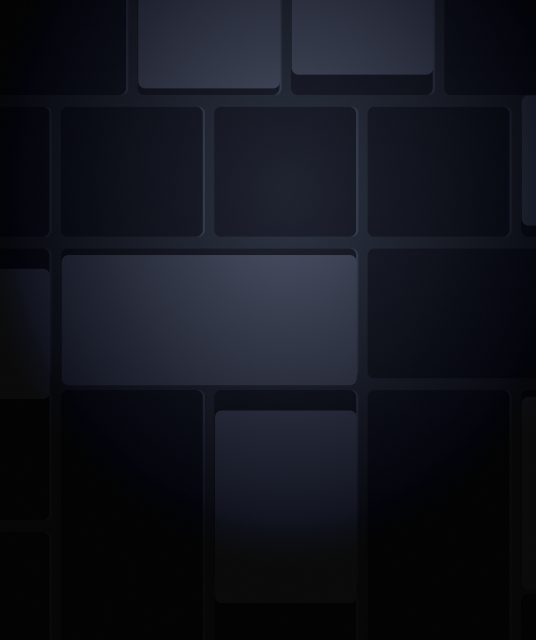
A Shadertoy shader for this background:

```glsl
#define PITCH vec2(0.2396, 0.2214)
#define ORIGIN vec2(0.0872, 0.1576)
#define HALF_GAP 0.009
#define CORNER 0.011
#define RIM_WIDTH 0.0035
#define SHALLOW 0.0105
#define DEEP 0.032
#define TALL 1.44
#define GLOW_CENTER vec2(0.449, 0.30)
#define GLOW_RADIUS vec2(0.482, 0.58)
#define GRAIN 0.006

float hash(vec2 p) {
    vec3 q = fract(vec3(p.xyx) * 0.1031);
    q += dot(q, q.yzx + 33.33);
    return fract((q.x + q.y) * q.z);
}

float roundedBox(vec2 p, vec2 halfSize) {
    vec2 q = abs(p) - halfSize + CORNER;
    return length(max(q, 0.0)) + min(max(q.x, q.y), 0.0) - CORNER;
}

// Start and span of a tile in cells; false where a neighbour covers it
bool tileAt(int col, int row, out vec2 start, out vec2 span) {
    bool odd = (col & 1) == 1;
    start = vec2(col, row);
    span = vec2(1.0);
    if (row == -1) start.x += 0.5;
    if (col < 0) return true;
    if (row == 1) {
        span.x = 2.0;
        return !odd;
    }
    if (row == 2) span.y = odd ? TALL : 2.0;
    if (row == 3) {
        start.y = 2.0 + TALL;
        return odd;
    }
    return true;
}

// Downward slide of the key on a tile; zero means an empty well
float keySlide(int col, int row) {
    if (row == -1) return col == 0 ? -SHALLOW : col == 1 ? -DEEP : 0.0;
    if (row == 0) return col == 3 ? -0.55 * DEEP : 0.0;
    if (row == 1) return col == -1 ? DEEP : col == 0 ? SHALLOW : 0.0;
    if (row == 2) return col == 1 ? DEEP : col == 3 ? SHALLOW : 0.0;
    return 0.0;
}

// Light falls from the centre through a blue edge to near black
vec3 falloff(vec3 center, vec3 edge, vec3 outer, float d) {
    vec3 lit = mix(center, edge, min(d / 0.92, 1.0));
    return mix(lit, outer, smoothstep(0.86, 1.02, d));
}

float coverage(float dist) {
    return clamp(0.5 - dist * iResolution.y, 0.0, 1.0);
}

void mainImage(out vec4 fragColor, in vec2 fragCoord) {
    vec2 p = vec2(fragCoord.x, iResolution.y - fragCoord.y) / iResolution.y;

    // Nearest well, rim and key
    float well = 1.0, rim = 1.0, key = 1.0;
    for (int row = -1; row <= 3; row++) {
        for (int col = -1; col <= 3; col++) {
            vec2 start, span;
            if (!tileAt(col, row, start, span)) continue;
            vec2 local = p - ORIGIN - (start + 0.5 * span) * PITCH;
            vec2 halfSize = 0.5 * span * PITCH - HALF_GAP;
            float slide = keySlide(col, row);
            well = min(well, roundedBox(local + vec2(0.001, 0.0), halfSize));
            rim = min(rim, roundedBox(local - vec2(RIM_WIDTH - 0.001, 0.0), halfSize));
            if (slide != 0.0)
                key = min(key, roundedBox(local - vec2(0.0, slide), halfSize));
        }
    }

    // Materials under the elliptical glow
    float d = length((p - GLOW_CENTER) / GLOW_RADIUS);
    vec3 frameColor = falloff(vec3(0.185, 0.21, 0.27), vec3(0.028, 0.034, 0.06), vec3(0.026), d);
    vec3 wellColor = falloff(vec3(0.125, 0.14, 0.19), vec3(0.008, 0.013, 0.042), vec3(0.012), d);
    vec3 keyColor = falloff(vec3(0.31, 0.335, 0.415), vec3(0.06, 0.07, 0.115), vec3(0.042), d);

    // Layers from back to front
    vec3 color = mix(frameColor, frameColor * 1.45, coverage(rim));
    color = mix(color, wellColor, coverage(well));
    color = mix(color, keyColor, coverage(key));

    // Fine grain
    color += (hash(floor(p * 768.0)) - 0.5) * GRAIN;
    fragColor = vec4(max(color, 0.0), 1.0);
}
```
